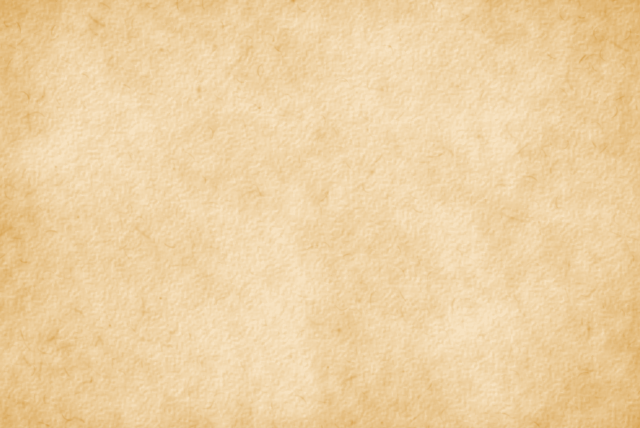
Write a Shadertoy shader that draws this texture.

```glsl
// Aged parchment: warm blotches, browned edges, embossed grain, fibres and specks.

vec3 hash3(vec2 cell) {
    vec3 q = fract(cell.xyx * vec3(0.1031, 0.1030, 0.0973));
    q += dot(q, q.yxz + 33.33);
    return fract((q.xxy + q.yzz) * q.zyx);
}

// Smooth cellular noise: random cell values blended by distance to jittered centres.
float cellNoise(vec2 p) {
    vec2 cell = floor(p);
    float total = 0.0, weights = 0.0;
    for (int j = -1; j <= 1; j++)
    for (int i = -1; i <= 1; i++) {
        vec2 id = cell + vec2(i, j);
        vec3 rnd = hash3(id + 57.0);
        vec2 d = p - id - 0.2 - 0.6 * rnd.xy;
        float w = pow(max(1.44 - dot(d, d), 0.0), 4.0);
        total += rnd.z * w;
        weights += w;
    }
    return total / weights - 0.5;
}

// Layered cellular noise, roughly -0.5 to 0.5.
float clouds(vec2 p) {
    float sum = 0.0, amp = 0.5;
    for (int k = 0; k < 4; k++) {
        sum += amp * cellNoise(p);
        p = mat2(1.6, 1.2, -1.2, 1.6) * p + 7.3;
        amp *= 0.58;
    }
    return sum;
}

// Short bent fibres, each with a soft stain and now and then a dark speck.
float fibres(vec2 p, float speckShare) {
    vec2 cell = floor(p);
    float sum = 0.0;
    for (int j = -1; j <= 1; j++)
    for (int i = -1; i <= 1; i++) {
        vec2 id = cell + vec2(i, j);
        vec3 place = hash3(id + 11.0), shape = hash3(id + 203.0);
        vec2 d = p - id - place.xy;
        float angle = 6.2832 * place.z;
        vec2 q = mat2(cos(angle), -sin(angle), sin(angle), cos(angle)) * d;
        q.y += (shape.x - 0.5) * 3.0 * q.x * q.x;
        float along = max(abs(q.x) - 0.08 - 0.22 * shape.y, 0.0);
        float strength = shape.z * shape.z * shape.z;
        float r2 = dot(d, d);
        sum += strength * exp(-(along * along * 90.0 + q.y * q.y * 330.0));
        sum += 0.35 * strength * exp(-r2 * 16.0);
        sum += 1.9 * smoothstep(1.0 - speckShare, 1.0, shape.y) * exp(-r2 * 190.0);
    }
    return sum;
}

void mainImage(out vec4 fragColor, in vec2 fragCoord) {
    vec2 p = fragCoord / iResolution.y;
    vec2 edge = abs(2.0 * fragCoord / iResolution.xy - 1.0);

    // Age: browning toward the edges, broken up by blotches
    float blotch = clouds(p * 4.0 + 3.0);
    float age = 0.28 + 1.8 * pow(edge.x, 3.6) + 1.3 * pow(edge.y, 5.0);
    age += 3.4 * blotch;

    // Mottling, stronger where the sheet is older
    float mottle = clouds(p * vec2(34.0, 27.0) + 19.0);
    float tone = age + mottle * (1.4 + 0.5 * clamp(age, 0.0, 3.0));

    // Fine grain lit from the upper left
    vec2 g = p * 165.0;
    tone += 1.3 * (cellNoise(g) - cellNoise(g + vec2(-0.6, 0.6)));
    tone += 0.6 * cellNoise(g * 0.5 + 40.0);

    // Fibres and specks gather in the darker patches
    float gather = 0.65 + 0.35 * clamp(age, 0.0, 2.0);
    tone += gather * (1.3 * fibres(p * 25.0, 0.04) + 1.2 * fibres(p * 15.0 + 31.0, 0.10));
    tone -= 0.28;

    vec3 cream = vec3(0.95, 0.85, 0.69);
    vec3 browning = vec3(0.02, 0.04, 0.07);
    fragColor = vec4(cream - browning * clamp(tone, -0.9, 6.5), 1.0);
}
```
